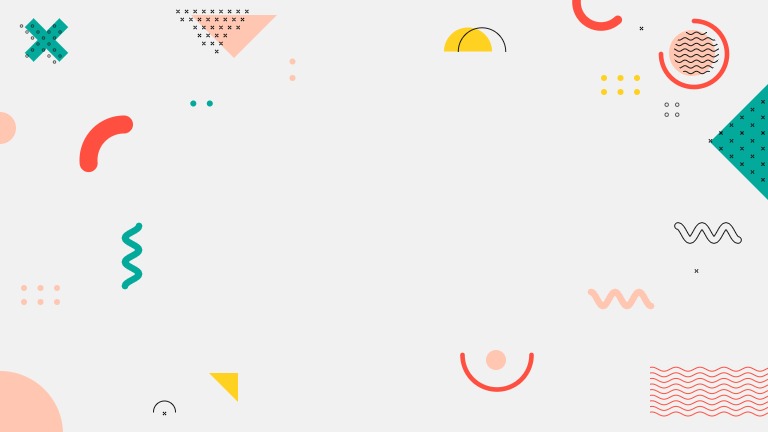
Reproduce this background procedurally as a WebGL 2 fragment shader.

```glsl
#version 300 es
precision highp float;

uniform vec2 u_resolution;
out vec4 outColor;

const float CANVAS_HEIGHT = 432.0; // layout is 768 x 432 units
const float TAU = 6.2831853;
const vec3 PAPER = vec3(0.945);
const vec3 PEACH = vec3(1.0, 0.78, 0.70);
const vec3 TEAL = vec3(0.01, 0.665, 0.61);
const vec3 RED = vec3(1.0, 0.31, 0.25);
const vec3 YELLOW = vec3(1.0, 0.82, 0.13);
const vec3 INK = vec3(0.1);
const float HAIRLINE = 0.5;  // half widths
const float BAND = 2.3;
const float DOT = 3.0;
const float SQUIGGLE = 3.3;
const float CROSS_SIZE = 1.8;
const vec2 DOT_STEP = vec2(16.5, 14.0);

vec3 color;
float px;

void fill(vec3 c, float d) {
    color = mix(color, c, clamp(0.5 - d / px, 0.0, 1.0));
}

// Lines thinner than a pixel fade instead of vanishing
void stroke(vec3 c, float d, float halfWidth) {
    float w = max(halfWidth, 0.5 * px);
    float cover = clamp(0.5 - (abs(d) - w) / px, 0.0, 1.0);
    color = mix(color, c, cover * min(1.0, 2.0 * halfWidth / px));
}

float circle(vec2 p, vec2 center, float r) { return length(p - center) - r; }

vec2 diagonal(vec2 p) { return abs(vec2(p.x + p.y, p.x - p.y)) * 0.7071; }

float crossMark(vec2 p) {
    vec2 q = diagonal(p);
    return length(vec2(max(max(q.x, q.y) - CROSS_SIZE, 0.0), min(q.x, q.y)));
}

float plusBars(vec2 q, vec2 size) {
    vec2 a = q - size, b = q.yx - size;
    return min(max(a.x, a.y), max(b.x, b.y));
}

// Distance to an arc spanning middle +- spread, in turns
float arc(vec2 p, float r, float middle, float spread) {
    float turn = fract(atan(p.y, p.x) / TAU - middle + 0.5) - 0.5;
    float a = TAU * (middle + clamp(turn, -spread, spread));
    return length(p - r * vec2(cos(a), sin(a)));
}

float dotGrid(vec2 p, vec2 origin, vec2 pitch, vec2 count) {
    vec2 cell = clamp(round((p - origin) / pitch), vec2(0.0), count - 1.0);
    return length(p - origin - cell * pitch);
}

// Nearest point of a lattice whose odd rows shift by half a step
vec2 staggered(vec2 p, vec2 origin, vec2 pitch) {
    vec2 q = (p - origin) / pitch;
    float row = round(q.y);
    float shift = 0.5 * mod(row, 2.0);
    return origin + pitch * vec2(round(q.x - shift) + shift, row);
}

// Distance to two and a half cosine waves, folded into one half wave
float squiggle(vec2 p) {
    if (abs(p.x - 30.0) > 40.0 || abs(p.y) > 16.0) return 100.0;
    float cell = clamp(floor(p.x / 12.0), 0.0, 4.0);
    p.x -= 12.0 * cell;
    if (mod(cell, 2.0) > 0.5) p.x = 12.0 - p.x;
    float d = 100.0;
    vec2 a = vec2(0.0, 7.0);
    for (int i = 1; i <= 8; i++) {
        float x = float(i) * 1.5;
        vec2 b = vec2(x, 7.0 * cos(TAU * x / 24.0));
        vec2 e = b - a;
        d = min(d, length(p - a - e * clamp(dot(p - a, e) / dot(e, e), 0.0, 1.0)));
        a = b;
    }
    return d;
}

float waveLines(vec2 p, float gap, float count, float amp, float period) {
    float phase = TAU * p.x / period;
    float y = p.y - amp * cos(phase);
    float slope = amp * TAU / period * sin(phase);
    return abs(y - gap * clamp(round(y / gap), 0.0, count - 1.0)) / sqrt(1.0 + slope * slope);
}

void main() {
    color = PAPER;
    px = CANVAS_HEIGHT / u_resolution.y;
    vec2 p = gl_FragCoord.xy * px;

    // Discs and dot grids
    fill(PEACH, circle(p, vec2(0.0, 304.0), 16.0));
    fill(PEACH, circle(p, vec2(0.0, -2.0), 63.0));
    fill(PEACH, circle(p, vec2(496.0, 72.0), 10.0));
    fill(PEACH, dotGrid(p, vec2(24.0, 130.0), DOT_STEP, vec2(3.0, 2.0)) - DOT);
    fill(PEACH, dotGrid(p, vec2(292.5, 354.0), DOT_STEP.xx, vec2(1.0, 2.0)) - DOT);
    fill(TEAL, dotGrid(p, vec2(193.3, 328.5), DOT_STEP, vec2(2.0, 1.0)) - DOT);
    fill(YELLOW, dotGrid(p, vec2(604.0, 340.0), DOT_STEP, vec2(3.0, 2.0)) - DOT);
    stroke(INK, dotGrid(p, vec2(666.7, 317.3), vec2(10.5, 10.0), vec2(2.0)) - 1.7, 0.35);
    // Teal cross with scattered rings
    vec2 barSize = vec2(24.5, 6.3);
    fill(TEAL, plusBars(diagonal(p - vec2(46.5, 392.0)), barSize));
    vec2 node = staggered(p, vec2(27.0, 412.0), vec2(11.0, 6.0));
    if (plusBars(diagonal(node - vec2(42.5, 391.0)), barSize) < 1.0)
        stroke(INK, length(p - node) - 1.2, 0.35);
    // Triangles, two with lattices of crosses
    vec2 q = p - vec2(234.0, 374.0);
    fill(PEACH, max((abs(q.x) - q.y) * 0.7071, q.y - 43.0));
    node = staggered(p, vec2(178.0, 420.5), vec2(8.6, 8.0));
    if (node.y < 421.0 && abs(node.x - 214.0) < 40.0 - 0.9 * (420.5 - node.y))
        stroke(INK, crossMark(p - node), HAIRLINE);
    fill(TEAL, (abs(p.y - 290.0) - p.x + 710.0) * 0.7071);
    node = staggered(p, vec2(721.0, 299.0), vec2(21.0, 7.8));
    if (abs(node.y - 293.0) < min(node.x - 708.0, 50.0)) stroke(INK, crossMark(p - node), HAIRLINE);
    q = p - vec2(238.0, 59.0);
    fill(YELLOW, max(max(q.x, q.y), -(q.x + q.y + 29.0) * 0.7071));
    // Half discs and lone crosses
    fill(YELLOW, max(circle(p, vec2(468.0, 380.5), 24.0), 380.5 - p.y));
    stroke(INK, arc(p - vec2(482.0, 380.5), 23.7, 0.25, 0.25), HAIRLINE);
    stroke(INK, arc(p - vec2(164.5, 20.0), 11.0, 0.25, 0.25), HAIRLINE);
    stroke(INK, crossMark(p - vec2(164.5, 18.5)), HAIRLINE);
    stroke(INK, crossMark(p - vec2(641.5, 403.5)), HAIRLINE);
    stroke(INK, crossMark(p - vec2(696.5, 161.0)), HAIRLINE);
    // Red arcs and striped badge
    fill(RED, arc(p - vec2(124.0, 272.0), 35.5, 0.382, 0.132) - 9.0);
    fill(RED, arc(p - vec2(601.0, 430.0), 24.5, 0.67, 0.2) - 4.3);
    fill(RED, arc(p - vec2(497.0, 77.0), 34.5, 0.75, 0.25) - BAND);
    fill(PEACH, circle(p, vec2(692.0, 379.0), 23.0));
    q = p - vec2(696.5, 379.0);
    if (length(q) < 23.0) stroke(INK, waveLines(q + vec2(0.0, 19.5), 5.6, 8.0, 1.2, 11.5), HAIRLINE);
    fill(RED, arc(p - vec2(694.0, 378.0), 33.0, 0.875, 0.375) - BAND);
    // Squiggles and wave field
    fill(TEAL, squiggle(vec2(206.0 - p.y, p.x - 132.0)) - SQUIGGLE);
    fill(PEACH, squiggle(p - vec2(591.0, 133.0)) - SQUIGGLE);
    stroke(INK, squiggle(p - vec2(678.0, 199.0)) - SQUIGGLE, HAIRLINE);
    if (p.x > 650.0) stroke(RED, waveLines(p - vec2(652.0, 18.0), 5.6, 9.0, 2.0, 24.0), HAIRLINE);
    outColor = vec4(color, 1.0);
}
```
